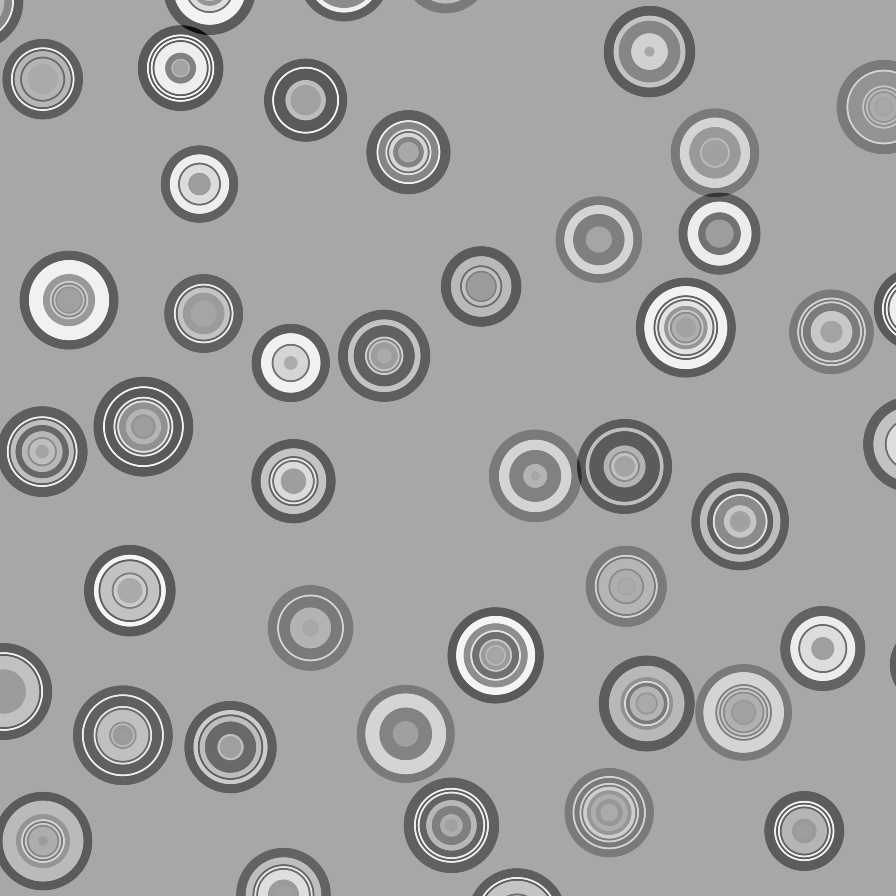
This pattern is drawn by a Shadertoy shader. Its source:

```glsl
// Scattered discs of concentric grey rings on a plain grey ground.
// Jittered grid points are thinned by a minimum spacing; each disc adds signed
// ring tones to the ground, so dark rims that cross turn nearly black.

#define CELL 0.1          // grid cell, must exceed SPACING and RADIUS_MAX
#define SPACING 0.09      // least distance between disc centres
#define KEEP 0.84         // share of the spaced discs that is drawn
#define RADIUS_MIN 0.040
#define RADIUS_MAX 0.056
#define RIM_WIDTH 0.0105
#define LINE_WIDTH 0.0021 // hairline rings
#define LINE_SHARE 0.42   // share of rings that are hairlines
#define GROUND 0.655
#define CONTRAST 0.305
#define MAX_RINGS 12
#define SEED 17.0

float hash(vec2 cell, float channel) {
    vec3 q = fract(vec3(cell + 50.0, channel + SEED) * vec3(0.1031, 0.1030, 0.0973));
    q += dot(q, q.yzx + 33.33);
    return fract((q.x + q.y) * q.z);
}

vec2 centreOf(vec2 cell) {
    return (cell + vec2(hash(cell, 1.0), hash(cell, 2.0))) * CELL;
}

// A disc survives if no neighbour of higher rank lies too close.
bool isKept(vec2 cell) {
    if (hash(cell, 4.0) > KEEP) return false;
    vec2 centre = centreOf(cell);
    float rank = hash(cell, 3.0);
    for (int y = -1; y <= 1; y++)
    for (int x = -1; x <= 1; x++) {
        vec2 other = cell + vec2(x, y);
        if (hash(other, 3.0) > rank && distance(centreOf(other), centre) < SPACING)
            return false;
    }
    return true;
}

// Coverage of a disc of the given radius.
float inside(float dist, float radius, float blur) {
    return 1.0 - smoothstep(-blur, blur, dist - radius);
}

// Signed tone of one disc: nested rings painted from the rim inwards.
float discTone(float dist, float radius, vec2 cell, float blur) {
    float core = mix(0.004, 0.017, hash(cell, 6.0));
    float strength = hash(cell, 7.0) < 0.25 ? 0.58 : mix(0.88, 1.0, hash(cell, 8.0));

    float tone = -inside(dist, radius, blur);
    float edge = radius - RIM_WIDTH * mix(0.85, 1.1, hash(cell, 9.0));
    float side = 1.0;
    for (int i = 0; i < MAX_RINGS; i++) {
        if (edge < core) break;
        float channel = 20.0 + 4.0 * float(i);
        bool isLine = hash(cell, channel) < LINE_SHARE;
        bool isBold = isLine || hash(cell, channel + 1.0) < 0.5;

        // Rings alternate light and dark and fade towards the centre.
        float level = isBold ? 1.0 : mix(0.2, 0.5, hash(cell, channel + 2.0));
        level *= side * smoothstep(0.0, 0.75, edge / radius);
        tone = mix(tone, level, inside(dist, edge, blur));

        edge -= isLine ? LINE_WIDTH : mix(0.004, 0.016, hash(cell, channel + 3.0));
        side = -side;
    }
    float coreLevel = mix(-0.15, 0.08, hash(cell, 10.0));
    return strength * mix(tone, coreLevel, inside(dist, core, blur));
}

void mainImage(out vec4 fragColor, in vec2 fragCoord) {
    float size = min(iResolution.x, iResolution.y);
    vec2 p = fragCoord / size;
    float blur = 0.5 / size;
    vec2 home = floor(p / CELL);

    // Sum the tones of all discs that reach this point.
    float tone = 0.0;
    for (int y = -1; y <= 1; y++)
    for (int x = -1; x <= 1; x++) {
        vec2 cell = home + vec2(x, y);
        float radius = mix(RADIUS_MIN, RADIUS_MAX, sqrt(hash(cell, 5.0)));
        float dist = distance(p, centreOf(cell));
        if (dist < radius + blur && isKept(cell))
            tone += discTone(dist, radius, cell, blur);
    }

    float grey = clamp(GROUND + CONTRAST * tone, 0.0, 1.0);
    fragColor = vec4(vec3(grey), 1.0);
}
```
